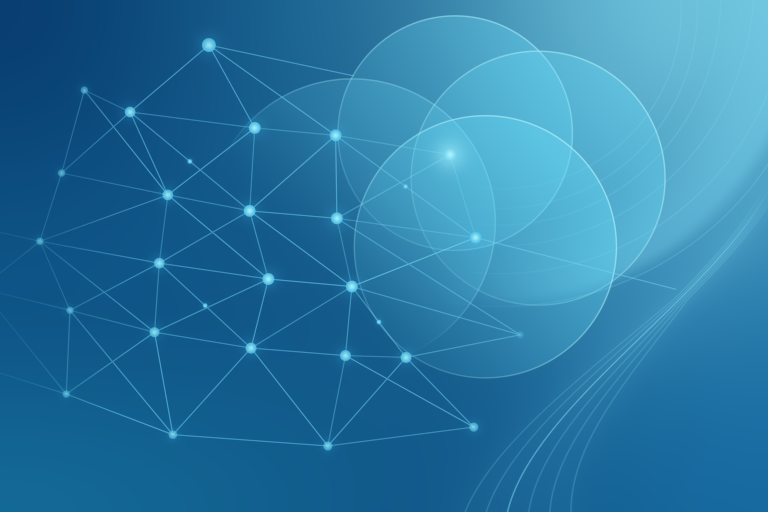
Write a Shadertoy shader that draws this background.

```glsl
float hash(vec2 p) {
    return fract(sin(dot(p, vec2(127.1, 311.7))) * 43758.5453);
}

float segment(vec2 p, vec2 a, vec2 b) {
    vec2 ab = b - a;
    return length(p - a - ab * clamp(dot(p - a, ab) / dot(ab, ab), 0.0, 1.0));
}

float stroke(float d, float width) {
    return 1.0 - smoothstep(0.0, width, abs(d));
}

// Sheared, wavy lattice: x counts columns, y counts rows downward
vec2 node(vec2 cell) {
    float i = cell.x, j = cell.y, last = step(3.5, i);
    float x = 0.104 + 0.195 * i + 0.031 * sin(1.4 * i + 2.1 - 1.55 * j);
    x += 0.049 * last * cos(1.6 * (j - 1.0));
    float y = 0.176 + 0.148 * j + 0.0234 * i + 0.027 * sin(0.8 * i) + 0.014 * sin(1.6 * j);
    y += 0.034 * last * step(j, 1.5);
    // Sway of the outer rows
    if (j < 0.5) x += 0.034 * cos(3.14 * min(i, 3.0));
    else if (j > 3.5) { x += 0.052 * sin(1.6 * i); y += 0.045 * sin(0.95 * i); }
    else if (j > 2.5) x += 0.05 * cos(0.9 * i);
    return vec2(x, 1.0 - y);
}

bool inLattice(vec2 c) {
    return c.x < 4.5 && c.y > -0.5 && c.y < 4.5 && c != vec2(4, 2) && c != vec2(2, 4);
}

vec3 background(vec2 p) {
    vec3 col = mix(vec3(0.03, 0.24, 0.44), vec3(0.055, 0.33, 0.525), smoothstep(0.0, 0.6, length(p - vec2(0, 1))));
    col += vec3(0.02, 0.08, 0.06) * smoothstep(0.45, 0.0, p.y) * smoothstep(1.1, 0.0, p.x);
    col = mix(col, vec3(0.08, 0.42, 0.64), 0.8 * smoothstep(0.75, 1.5, p.x));
    vec2 q = (p - vec2(1.42, 1.05)) * vec2(1.6, 1.75);
    return mix(col, vec3(0.47, 0.80, 0.88), 0.88 * exp(-dot(q, q)));
}

// Flowing ribbons on the right
vec3 ribbons(vec3 col, vec2 p) {
    vec3 light = vec3(0.48, 0.83, 0.93);
    float r = length(p - vec2(0.977, 1.0));
    float side = smoothstep(0.8, 1.3, p.x);
    float band = smoothstep(0.40, 0.56, r) * smoothstep(0.61, 0.57, r);
    col = mix(col, light, 0.38 * band * side);
    for (float k = 0.0; k < 6.0; k++) {
        float arc = r - 0.35 - 0.05 * k - 0.02 * sin(3.0 * p.y + k);
        col = mix(col, light, 0.25 * side * stroke(arc, 0.0026));
    }
    float spine = 0.985 + 0.55 * smoothstep(-0.05, 0.75, p.y);
    float slope = 4.12 * max(0.0, (p.y + 0.05) * (0.75 - p.y));
    float fade = smoothstep(0.68, 0.5, p.y);
    col = mix(col, light, 0.12 * side * smoothstep(0.05, -0.02, p.x - spine) * smoothstep(0.1, 0.4, p.y));
    for (float k = -2.0; k < 4.0; k++) {
        float d = p.x - spine - 0.036 * k * (0.15 + max(0.0, 1.0 - 2.4 * p.y));
        d /= sqrt(1.0 + slope * slope);
        float strength = k == 0.0 ? 0.55 : 0.22;
        col = mix(col, light, fade * strength * stroke(d, 0.003));
        col = mix(col, light, fade * 0.035 * exp(-abs(d) * 22.0));
    }
    return col;
}

// Translucent discs, brighter toward the upper right
vec3 discs(vec3 col, vec2 p) {
    vec4 disc[4] = vec4[4](
        vec4(0.6875, 0.566, 0.280, 0.5), vec4(0.889, 0.740, 0.229, 0.85),
        vec4(1.051, 0.652, 0.248, 0.9), vec4(0.948, 0.518, 0.256, 1.0));
    for (int k = 0; k < 4; k++) {
        vec2 q = p - disc[k].xy;
        float d = length(q) - disc[k].z;
        float lit = clamp(0.5 + 0.5 * dot(q, vec2(0.7, 0.7)) / disc[k].z, 0.0, 1.0);
        float weight = disc[k].w * (k == 0 ? smoothstep(0.25, 0.7, lit) : 1.0);
        float inside = smoothstep(0.0015, -0.0015, d);
        col = mix(col, vec3(0.40, 0.84, 0.95), inside * weight * mix(0.08, 0.46, lit));
        col = mix(col, vec3(0.66, 0.93, 0.98), stroke(d, 0.0028) * weight * mix(0.2, 0.75, lit));
    }
    return col;
}

vec3 addNode(vec3 col, vec2 p, vec2 center, float radius, float strength) {
    float d = length(p - center);
    col = mix(col, vec3(0.25, 0.72, 0.92), 0.25 * strength * exp(-d * d / (3.0 * radius * radius)));
    vec3 core = mix(vec3(0.66, 0.94, 0.98), vec3(0.33, 0.77, 0.91), smoothstep(0.0, radius, d));
    return mix(col, core, strength * smoothstep(radius + 0.0015, radius - 0.0015, d));
}

vec3 network(vec3 col, vec2 p) {
    vec2 steps[4] = vec2[4](vec2(1, 0), vec2(0, 1), vec2(1, 1), vec2(1, -1));
    vec2 apex = vec2(0.408, 0.912), hub = vec2(1.016, 0.346);
    float lines = 0.0, width = 0.0024;
    // Lattice links
    for (float i = -1.0; i < 5.0; i++)
    for (float j = 0.0; j < 5.0; j++)
    for (int k = 0; k < 4; k++) {
        vec2 a = vec2(i, j), b = a + steps[k];
        float h = hash(a * 3.0 + float(k));
        if (!inLattice(a) || !inLattice(b) || (k > 1 && h < 0.25) || (i < 0.0 && j < 2.0)) continue;
        lines = max(lines, (0.3 + 0.25 * h) * stroke(segment(p, node(a), node(b)), width));
    }
    // Links to the apex and the hub
    for (float i = 1.0; i < 4.0; i++) {
        lines = max(lines, 0.5 * stroke(segment(p, apex, node(vec2(i, 0))), width));
        vec2 source = node(vec2(i > 2.0 ? 4.0 : 3.0, i));
        lines = max(lines, 0.4 * stroke(segment(p, source, hub), width));
    }
    lines = max(lines, 0.45 * stroke(segment(p, apex, vec2(0.69, 0.852)), width));
    lines = max(lines, 0.45 * stroke(segment(p, node(vec2(4, 1)), vec2(1.32, 0.435)), width));
    lines = max(lines, 0.6 * stroke(segment(p, node(vec2(3, 2)), node(vec2(4, 1))), width));
    lines = max(lines, 0.45 * stroke(segment(p, node(vec2(1, 4)), node(vec2(3, 4))), width));
    col = mix(col, vec3(0.45, 0.84, 0.95), lines * mix(0.2, 1.0, smoothstep(0.0, 0.3, p.x)));
    // Nodes, with small beads halfway along some diagonals
    for (float i = 0.0; i < 5.0; i++)
    for (float j = 0.0; j < 5.0; j++) {
        vec2 c = vec2(i, j);
        if (!inLattice(c)) continue;
        float inner = smoothstep(0.0, 1.5, i) * smoothstep(5.5, 2.0, j);
        col = addNode(col, p, node(c), 0.007 + 0.0045 * inner, 0.5 + 0.45 * inner);
        if (mod(i, 2.0) == 1.0 && mod(j, 2.0) == 0.0 && j < 4.0)
            col = addNode(col, p, 0.5 * (node(c) + node(c + 1.0)), 0.0045, 0.8);
    }
    col = addNode(col, p, apex, 0.0135, 0.85);
    col = addNode(col, p, hub, 0.007, 0.25);
    vec2 q = p - node(vec2(4, 0));
    return mix(col, vec3(0.7, 0.97, 1.0), 0.45 * exp(-dot(q, q) * 1200.0));
}

void mainImage(out vec4 fragColor, in vec2 fragCoord) {
    vec2 p = fragCoord / iResolution.xy * vec2(1.5, 1.0);
    vec3 col = ribbons(background(p), p);
    col = network(discs(col, p), p);
    fragColor = vec4(col, 1.0);
}
```
